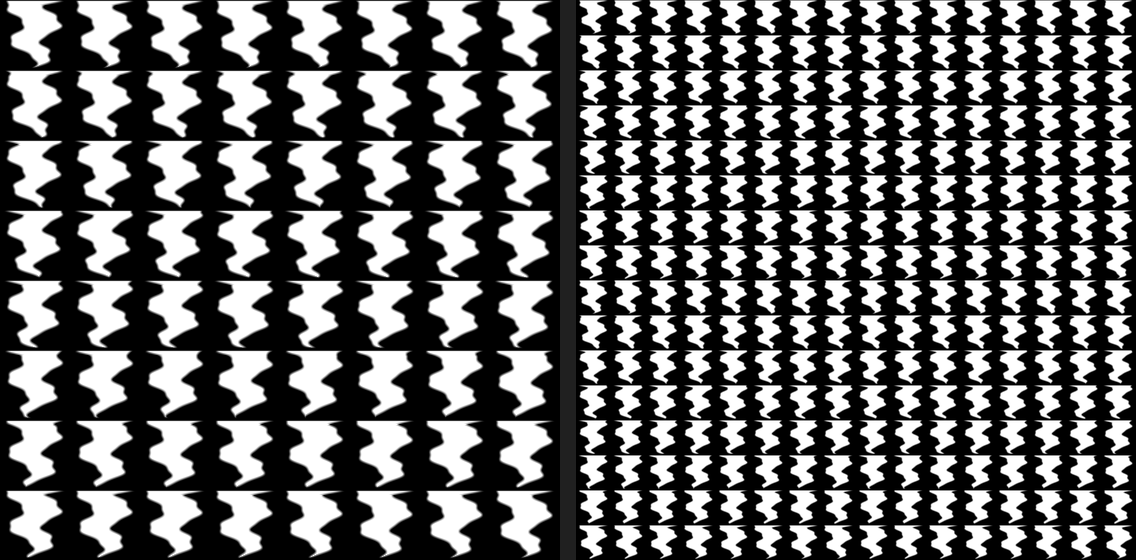
Left: one tile. Right: repeated 2 by 2.
A WebGL 1 fragment shader for this pattern:

```glsl
precision highp float;
// Sheet of 8 x 8 white hanging flames on black, each one step further in a looping ripple.

uniform vec2 u_resolution;

const float TAU = 6.2831853;
const float CELLS = 8.0;
const float TIP = 0.97;      // depth of the flame tip inside a cell
const float SOFTNESS = 0.025; // half width of the blurred outline, in cells

// Sideways ripple of the left outline: slow rise, abrupt return.
float leftRipple(float a) {
  return -sin(a) - 0.38 * cos(a) - 0.2 * cos(3.0 * a);
}

// Sideways ripple of the right outline: abrupt rise, slow return.
float rightRipple(float a) {
  return -sin(a) - 0.5 * cos(a) - 0.2 * sin(2.0 * a) + 0.2 * sin(3.0 * a);
}

// Horizontal distance inside the flame; p.y is the depth below the cell top.
float flameField(vec2 p, float phase) {
  float depth = max(p.y, 0.0);
  float angle = TAU * (2.0 * depth - phase);
  float released = smoothstep(0.0, 0.08, depth);
  float halfWidth = 0.27 * (1.0 - pow(depth / TIP, 3.6));
  halfWidth += 0.12 * (1.0 - released);
  float sway = 0.112 * released;
  float left = 0.488 - halfWidth + sway * leftRipple(angle);
  float right = 0.488 + halfWidth + sway * rightRipple(angle);
  return min(p.x - left, right - p.x);
}

// Soft coverage, with the field divided by its slope for an even blur.
float flame(vec2 p, float phase, float blur) {
  const float STEP = 0.004;
  float field = flameField(p, phase);
  float above = flameField(p - vec2(0.0, STEP), phase);
  float below = flameField(p + vec2(0.0, STEP), phase);
  float slope = (below - above) / (2.0 * STEP);
  float dist = field / sqrt(1.0 + slope * slope);
  float body = smoothstep(-blur, blur, dist);
  float top = smoothstep(0.0, blur, p.y);
  float bottom = 1.0 - smoothstep(TIP - blur, TIP + 0.5 * blur, p.y);
  return body * top * bottom;
}

void main() {
  vec2 uv = gl_FragCoord.xy / u_resolution;
  vec2 grid = vec2(uv.x, 1.0 - uv.y) * CELLS;
  vec2 cell = floor(grid);

  // Frames run left to right, then down, through one full loop.
  float phase = (cell.x + cell.y * CELLS) / (CELLS * CELLS);
  float pixel = CELLS / min(u_resolution.x, u_resolution.y);
  float white = flame(fract(grid), phase, max(SOFTNESS, pixel));

  gl_FragColor = vec4(vec3(white), 1.0);
}
```
